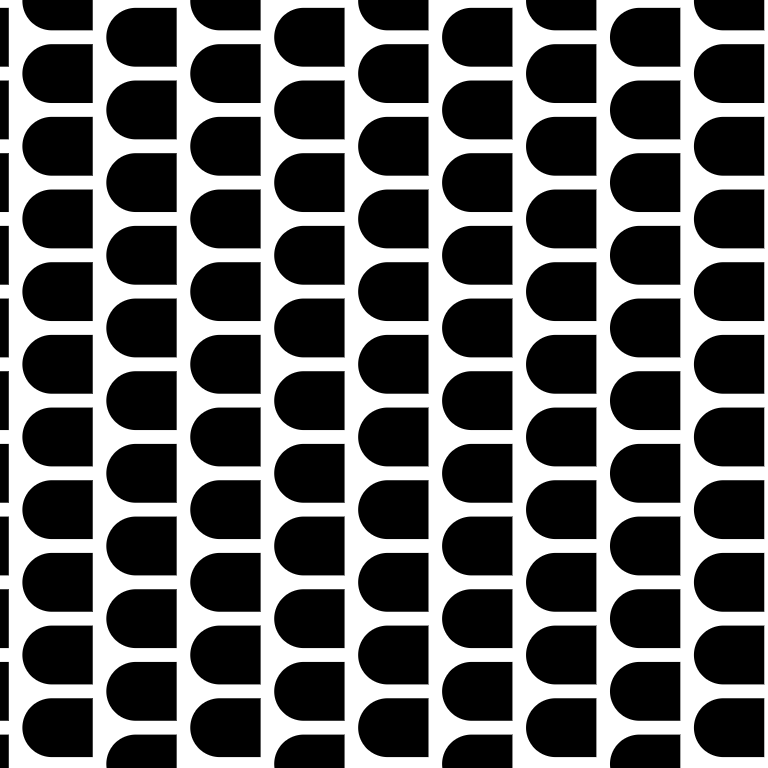
This pattern is drawn by a Shadertoy shader. Its source:

```glsl
// Distance to a bar with a round left end and a square right end
float roundedBar(vec2 p, float radius, float halfWidth) {
    float capCentre = radius - halfWidth;
    float body = length(vec2(min(p.x - capCentre, 0.0), p.y)) - radius;
    return max(body, p.x - halfWidth);
}

void mainImage(out vec4 fragColor, in vec2 fragCoord) {
    vec2 uv = fragCoord / iResolution.y;
    vec2 pitch = vec2(0.1093, 0.09463);

    // Columns, every other one raised by half a row
    vec2 grid = (uv - vec2(0.0203, 0.0525)) / pitch;
    float column = floor(grid.x);
    grid.y -= 0.5 * mod(column, 2.0);

    // Position from the centre of the cell
    vec2 local = vec2(fract(grid.x) - 0.5, fract(grid.y + 0.5) - 0.5) * pitch;
    float dist = roundedBar(local, 0.0383, 0.0458);

    // Black bars on white, with edges one pixel soft
    float white = clamp(0.5 + dist * iResolution.y, 0.0, 1.0);
    fragColor = vec4(vec3(white), 1.0);
}
```
